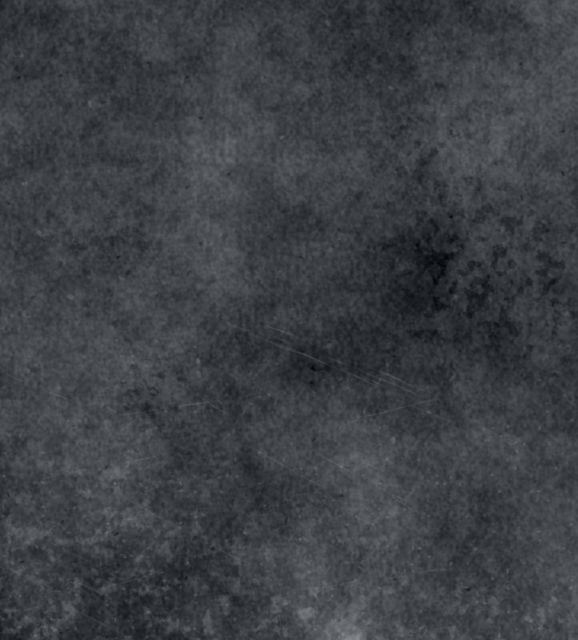
Give the GLSL for this texture, as a WebGL 1 fragment shader.

```glsl
precision highp float;
// Worn slate-grey metal: cloudy stains, fine grain, dark pitting, pale flecks and slanted scratches.
uniform vec2 u_resolution;

#define BASE_TONE 0.246
#define CLOUD_SCALE 4.0
#define CLOUD_CONTRAST 0.32
#define MOTTLE_CONTRAST 0.12
#define GRAIN_SCALE 250.0
#define GRAIN_CONTRAST 0.068
#define PIT_DEPTH 0.085
#define FLECK_LIGHT 0.11
#define WEAR_LIGHT 0.12
#define SCRATCH_LIGHT 0.09
#define SCRATCH_WIDTH 0.0013
#define SLATE_TINT vec3(-0.014, 0.001, 0.019)

float hash(vec2 p) {
  return fract(sin(dot(p, vec2(127.1, 311.7))) * 43758.5453);
}

vec2 hash2(vec2 p) {
  return vec2(hash(p), hash(p + 57.3));
}

float noise(vec2 p) {
  vec2 i = floor(p), f = fract(p);
  f = f * f * (3.0 - 2.0 * f);
  return mix(mix(hash(i), hash(i + vec2(1.0, 0.0)), f.x),
             mix(hash(i + vec2(0.0, 1.0)), hash(i + 1.0), f.x), f.y);
}

float fbm(vec2 p) {
  float sum = 0.0, amp = 0.5;
  for (int i = 0; i < 5; i++) {
    sum += amp * noise(p);
    p = mat2(1.6, 1.2, -1.2, 1.6) * p + 17.3;
    amp *= 0.5;
  }
  return sum / 0.97;
}

// Soft round region, 1 at its centre
float pool(vec2 p, vec2 centre, float radius) {
  vec2 d = (p - centre) / radius;
  return exp(-dot(d, d));
}

// Scattered small ragged spots, one at most per cell
float flecks(vec2 p, float scale, float share, float size) {
  vec2 q = p * scale, cell = floor(q), r = hash2(cell + scale);
  vec2 d = fract(q) - mix(vec2(0.35), vec2(0.65), r);
  float angle = 6.283 * r.x;
  d = mat2(cos(angle), -sin(angle), sin(angle), cos(angle)) * d;
  d.y *= 1.0 + r.y;
  float radius = size * (0.5 + 0.5 * r.y), edge = 0.05 + 0.7 * scale / u_resolution.y;
  float dist = length(d) + 0.2 * (noise(q * 6.0) - 0.5);
  return step(1.0 - share, hash(cell + 9.1)) * (1.0 - smoothstep(radius - edge, radius + edge, dist));
}

// Thin broken line from a start point along an angle
float scratch(vec2 p, vec2 start, float angle, float len, float seed) {
  vec2 dir = vec2(cos(angle), sin(angle)), d = p - start;
  float along = dot(d, dir);
  float across = dot(d, vec2(-dir.y, dir.x)) + 0.004 * (noise(vec2(along * 25.0, seed)) - 0.5);
  float width = max(SCRATCH_WIDTH, 0.7 / u_resolution.y);
  float ends = smoothstep(0.0, 0.05, along) * (1.0 - smoothstep(len - 0.05, len, along));
  float broken = smoothstep(0.3, 0.8, noise(vec2(along * 30.0, seed * 7.0))) * (0.4 + 0.6 * noise(p * 150.0));
  return exp(-across * across / (width * width)) * ends * broken;
}

void main() {
  vec2 p = gl_FragCoord.xy / u_resolution.y;
  vec2 warp = vec2(fbm(p * 5.0 + 3.0), fbm(p * 5.0 + 31.0)) - 0.5;
  vec2 w = p + 0.16 * warp;

  // Broad stains and lighter clouds
  float tone = BASE_TONE + CLOUD_CONTRAST * (fbm(w * CLOUD_SCALE + 8.0) - 0.5);
  float pale = pool(w, vec2(0.43, 0.76), 0.19) + pool(w, vec2(0.86, 0.95), 0.18)
             + pool(w, vec2(0.19, 0.24), 0.16) + 0.8 * pool(w, vec2(0.71, 0.26), 0.06);
  float dark = pool(w, vec2(0.10, 0.80), 0.17) + 1.1 * pool(w, vec2(0.71, 0.55), 0.11)
             + pool(w, vec2(0.75, 0.18), 0.12) + 0.8 * pool(w, vec2(0.41, 0.26), 0.08);
  tone += 0.053 * pale - 0.056 * dark;

  // Mottling and two crossed layers of fine grain
  vec2 turned = mat2(0.8, 0.6, -0.6, 0.8) * p;
  tone += MOTTLE_CONTRAST * (fbm(p * 36.0) - 0.5);
  tone += GRAIN_CONTRAST * (noise(turned * GRAIN_SCALE) + noise(p * GRAIN_SCALE * vec2(0.8, 0.55)) - 1.0);

  // Dark pitting gathered in patches, and lone pores
  float pitArea = min(1.0, pool(w, vec2(0.79, 0.55), 0.15) + pool(w, vec2(0.20, 0.42), 0.08)
                + 0.7 * pool(w, vec2(0.13, 0.62), 0.07) + 0.6 * pool(w, vec2(0.70, 0.80), 0.15));
  float pits = smoothstep(0.58, 0.74, fbm(p * 75.0 + 11.0) + 0.08 * pitArea);
  tone -= PIT_DEPTH * (pits * (0.2 + 0.8 * pitArea) + flecks(p, 46.0, 0.035, 0.2));

  // Crusty pale wear towards the lower left
  float low = 1.0 - smoothstep(0.02, 0.45, p.y + 0.2 * p.x + 0.35 * warp.x);
  float crust = smoothstep(0.53, 0.74, fbm(p * 65.0 + 5.0));
  float vein = 1.0 - smoothstep(0.0, 0.03, abs(fbm(w * 20.0 + 40.0) - 0.5));
  tone += WEAR_LIGHT * (low + 0.12) * (0.7 * crust + 0.5 * vein * noise(p * 90.0));
  float chip = pool(p + 0.07 * (fbm(p * 34.0) - 0.5), vec2(0.54, 0.01), 0.035);
  tone += 0.7 * WEAR_LIGHT * smoothstep(0.3, 0.55, chip);

  // Pale flecks, fine and coarse
  float scatter = 0.3 + 0.7 * smoothstep(0.75, 0.1, p.y);
  tone += FLECK_LIGHT * 0.8 * scatter * flecks(p, 80.0, 0.14, 0.27);
  tone += FLECK_LIGHT * 0.8 * flecks(p + 0.3, 40.0, 0.03, 0.24);

  // One long bundle of scratches, then shorter strays below
  float marks = 0.0;
  for (int i = 0; i < 5; i++) {
    float k = float(i);
    vec2 start = vec2(0.22 + 0.06 * k, 0.56 - 0.025 * k + 0.03 * (hash(vec2(k, 2.0)) - 0.5));
    marks += scratch(p, start, -0.39, 0.42 - 0.04 * k, k + 1.0);
  }
  for (int i = 0; i < 24; i++) {
    float k = float(i);
    vec2 r = hash2(vec2(k, 4.7)), s = hash2(vec2(k, 21.9));
    float angle = mix(-0.62, -0.38, s.x) + step(0.88, s.y) * 0.75;
    marks += 0.8 * scratch(p, vec2(0.62 * r.x - 0.05, 0.45 * r.y), angle, 0.12 + 0.18 * s.y, k + 9.0);
  }
  tone += SCRATCH_LIGHT * min(marks, 1.0);
  gl_FragColor = vec4(clamp(vec3(tone) + SLATE_TINT, 0.0, 1.0), 1.0);
}
```
